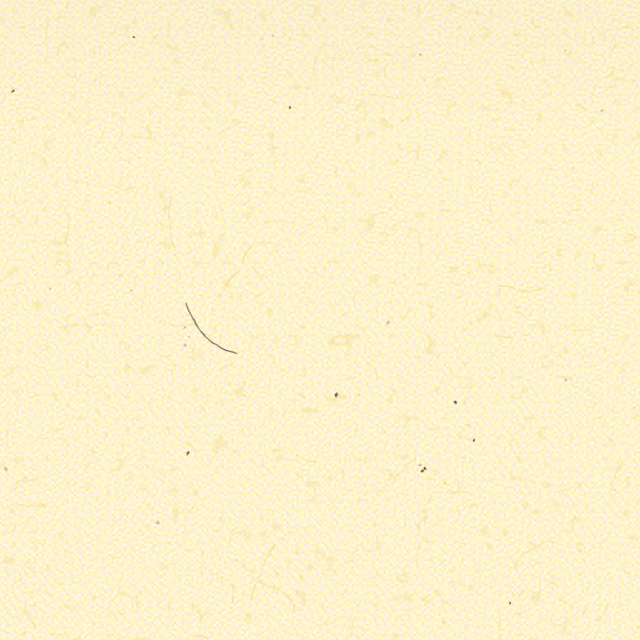
This texture is drawn by a three.js fragment shader. Its source:

```glsl
// Cream paper: a fine woven grain of pink, cream and lemon from high-pass
// value noise, with curly ochre flecks, pale fibres, specks and a dark hair.
// Fibres are bent strokes, scattered with the specks by hashed loops.

varying vec2 vUv;

const vec3 PAPER = vec3(0.992, 0.954, 0.806);
const vec3 OCHRE = vec3(0.95, 0.81, 0.42);
const vec3 GREY = vec3(0.62, 0.57, 0.57);
const vec3 BROWN = vec3(0.36, 0.25, 0.17);
const vec3 HAIR = vec3(0.36, 0.33, 0.30);

const float GRAIN_CELLS = 256.0;
const float BLUE_GRAIN = 0.34;
const float GREEN_GRAIN = 0.105;
const float RED_GRAIN = 0.02;
const float FLECK_CELLS = 62.0;
const float FLECK_STRENGTH = 0.26;
const float FIBRE_STRENGTH = 0.55;
const float FIBRE_WIDTH = 0.0009;
const float HAIR_WIDTH = 0.0006;
const float SOFTNESS = 0.0018;
const int FIBRE_COUNT = 48;
const int SPECK_COUNT = 36;

float hash(vec2 p) {
  return fract(sin(dot(p, vec2(127.1, 311.7))) * 43758.5453);
}

vec2 hash2(vec2 p) {
  return vec2(hash(p), hash(p + 57.3));
}

// Value noise, centred on zero
float noise(vec2 p) {
  vec2 cell = floor(p);
  vec2 f = fract(p);
  f = f * f * (3.0 - 2.0 * f);
  float low = mix(hash(cell), hash(cell + vec2(1.0, 0.0)), f.x);
  float high = mix(hash(cell + vec2(0.0, 1.0)), hash(cell + 1.0), f.x);
  return mix(low, high, f.y) - 0.5;
}

// Noise less its side neighbours: crisp, with a diagonal weave
float weave(vec2 p) {
  vec2 d = vec2(1.0, 0.0);
  float sides = noise(p + d.xy) + noise(p - d.xy) + noise(p + d.yx) + noise(p - d.yx);
  return noise(p) - 0.22 * sides;
}

// Coverage of a stroke bent into a parabola, ends on the chord
float fibre(vec2 p, float angle, float halfLength, float bend, float width) {
  float c = cos(angle);
  float s = sin(angle);
  vec2 q = vec2(c * p.x + s * p.y, c * p.y - s * p.x);
  float slope = 2.0 * bend * q.x;
  float curve = bend * (q.x * q.x - halfLength * halfLength);
  float side = abs(q.y - curve) / sqrt(1.0 + slope * slope);
  float past = max(abs(q.x) - halfLength, 0.0);
  return 1.0 - smoothstep(width - SOFTNESS * 0.5, width + SOFTNESS, length(vec2(side, past)));
}

vec3 paperGrain(vec2 uv) {
  vec2 p = uv * GRAIN_CELLS;
  float blue = BLUE_GRAIN * weave(p) + 0.025 * noise(uv * 120.0 + 31.0);
  float green = GREEN_GRAIN * weave(p + 83.0) - 0.135 * blue;
  float red = RED_GRAIN * noise(p + 19.0);
  // The sheet is a little duller towards its top edge
  vec3 dulling = vec3(0.008, 0.013, 0.008) * smoothstep(0.75, 1.0, uv.y);
  return PAPER + vec3(red, green, blue) - dulling;
}

void main() {
  vec2 uv = vUv;
  vec3 color = paperGrain(uv);

  // Curly flecks: broken contour lines of noise
  float contour = 1.0 - smoothstep(0.03, 0.13, abs(noise(uv * FLECK_CELLS)));
  float broken = smoothstep(0.08, 0.32, noise(uv * 95.0 + 11.0));
  color = mix(color, OCHRE, FLECK_STRENGTH * contour * broken);

  // Pale fibres, wavering and partly buried in the sheet
  vec2 waver = 0.009 * vec2(noise(uv * 48.0), noise(uv * 48.0 + 71.0));
  float buried = smoothstep(-0.4, 0.25, noise(uv * 110.0 + 5.0));
  for (int i = 0; i < FIBRE_COUNT; i++) {
    vec2 id = vec2(float(i), 3.7);
    vec2 shape = hash2(id + 9.1);
    float halfLength = mix(0.007, 0.055, shape.x * shape.x);
    float bend = (shape.y - 0.5) * 0.8 / halfLength;
    float angle = 6.28318 * hash(id + 21.4);
    float cover = fibre(uv + waver - hash2(id), angle, halfLength, bend, FIBRE_WIDTH);
    float strength = FIBRE_STRENGTH * mix(0.35, 1.0, hash(id + 33.8));
    color = mix(color, OCHRE, cover * buried * strength);
  }

  // Specks: some brown and sharp, others grey or ochre and weak
  vec2 ragged = 0.003 * vec2(noise(uv * 230.0), noise(uv * 230.0 + 43.0));
  for (int i = 0; i < SPECK_COUNT; i++) {
    vec2 id = vec2(float(i), 61.3);
    float kind = hash(id + 14.6);
    vec2 offset = uv + ragged - hash2(id);
    float radius = mix(0.0012, 0.0026, hash(id + 27.9));
    float cover = 1.0 - smoothstep(radius - SOFTNESS, radius + SOFTNESS, length(offset));
    vec3 tint = kind < 0.35 ? BROWN : (kind < 0.7 ? GREY : OCHRE);
    color = mix(color, tint, cover * (kind < 0.35 ? 0.9 : 0.6));
  }

  // The one dark hair, slightly jagged and uneven in ink
  vec2 hairOffset = uv + 0.4 * waver + 0.5 * ragged - vec2(0.331, 0.486);
  float hair = fibre(hairOffset, -0.773, 0.0545, 5.2, HAIR_WIDTH);
  color = mix(color, HAIR, hair * (0.82 + 0.36 * noise(uv * 130.0)));

  gl_FragColor = vec4(clamp(color, 0.0, 1.0), 1.0);
}
```
